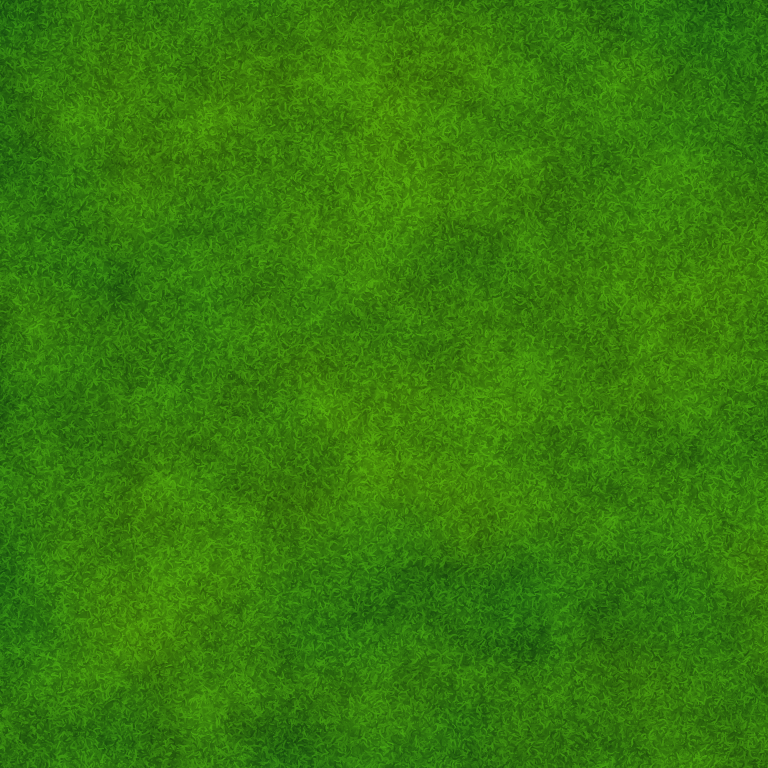
Reproduce this texture procedurally as a WebGL 1 fragment shader.

```glsl
precision highp float;
// Dense short lawn grass: layered random blades over soft light and dark patches.

uniform vec2 u_resolution;

#define LAYERS 8
#define CELL 0.0092
#define BLADE_LENGTH 0.0062
#define BLADE_WIDTH 0.00115
#define BLADE_CONTRAST 0.95
#define BLADE_OPACITY 0.88
#define BROAD_CONTRAST 0.55
#define PATCH_CONTRAST 0.60
#define DARK_GREEN vec3(0.135, 0.33, 0.045)
#define LIGHT_GREEN vec3(0.285, 0.63, 0.065)
#define WARMTH vec3(0.22, 0.0, -0.10)

float hash(vec2 p) {
  return fract(sin(dot(p, vec2(127.1, 311.7))) * 43758.5453);
}

vec2 hash2(vec2 p) {
  return vec2(hash(p), hash(p + vec2(37.3, 17.9)));
}

mat2 rotation(float angle) {
  float c = cos(angle), s = sin(angle);
  return mat2(c, -s, s, c);
}

float noise(vec2 p) {
  vec2 cell = floor(p), f = fract(p);
  f = f * f * (3.0 - 2.0 * f);
  float bottom = mix(hash(cell), hash(cell + vec2(1.0, 0.0)), f.x);
  float top = mix(hash(cell + vec2(0.0, 1.0)), hash(cell + vec2(1.0, 1.0)), f.x);
  return mix(bottom, top, f.y);
}

// Three octaves, centred on zero
float cloud(vec2 p) {
  float sum = 0.0, weight = 0.5;
  for (int i = 0; i < 3; i++) {
    sum += weight * (noise(p) - 0.5);
    p = rotation(0.65) * p * 2.03 + 11.7;
    weight *= 0.55;
  }
  return sum;
}

// Coverage of a bent, tapering blade; along runs from -1 at the root to 1 at the tip
float bladeMask(vec2 p, float halfLength, float bend, float pixel, out float along) {
  along = p.x / halfLength;
  float spine = bend * halfLength * (along * along - 0.3);
  float width = BLADE_WIDTH * (0.85 - 0.35 * along);
  float side = clamp((width - abs(p.y - spine)) / pixel + 0.5, 0.0, 1.0);
  float ends = clamp((halfLength - abs(p.x)) / pixel + 0.5, 0.0, 1.0);
  return side * ends;
}

// Paints one grid of scattered blades over the tone below
float paintBlades(float tone, vec2 uv, float layer, float pixel) {
  vec2 p = rotation(layer * 1.37) * uv / CELL + layer * 19.37;
  vec2 home = floor(p);
  for (int y = -1; y <= 1; y++) {
    for (int x = -1; x <= 1; x++) {
      vec2 cell = home + vec2(float(x), float(y));
      vec2 seed = cell + layer * 7.13;
      vec2 centre = cell + hash2(seed);
      vec2 look = hash2(seed + 53.7);
      vec2 form = hash2(seed + 91.1);
      vec2 local = rotation(look.x * 6.2832) * (p - centre) * CELL;
      float along;
      float mask = bladeMask(local, BLADE_LENGTH * mix(0.55, 1.0, form.x),
                             form.y - 0.5, pixel, along);
      float shade = 0.54 + BLADE_CONTRAST * (look.y - 0.5) + 0.08 * along;
      tone = mix(tone, shade, mask * BLADE_OPACITY);
    }
  }
  return tone;
}

void main() {
  float size = min(u_resolution.x, u_resolution.y);
  vec2 uv = gl_FragCoord.xy / size;
  float pixel = 1.0 / size;

  // Shaded ground, then blades from the bottom up
  float tone = 0.3;
  for (int i = 0; i < LAYERS; i++) {
    tone = paintBlades(tone, uv, float(i) + 1.0, pixel);
  }

  // Uneven growth: broad drifts and small tufts
  float broad = BROAD_CONTRAST * cloud(uv * vec2(3.4, 4.2) + 4.3);
  float tufts = PATCH_CONTRAST * cloud(uv * 19.0 + 31.0);
  tone += broad + tufts;

  vec3 colour = mix(DARK_GREEN, LIGHT_GREEN, clamp(tone, -0.15, 1.15));
  gl_FragColor = vec4(clamp(colour + WARMTH * broad, 0.0, 1.0), 1.0);
}
```
